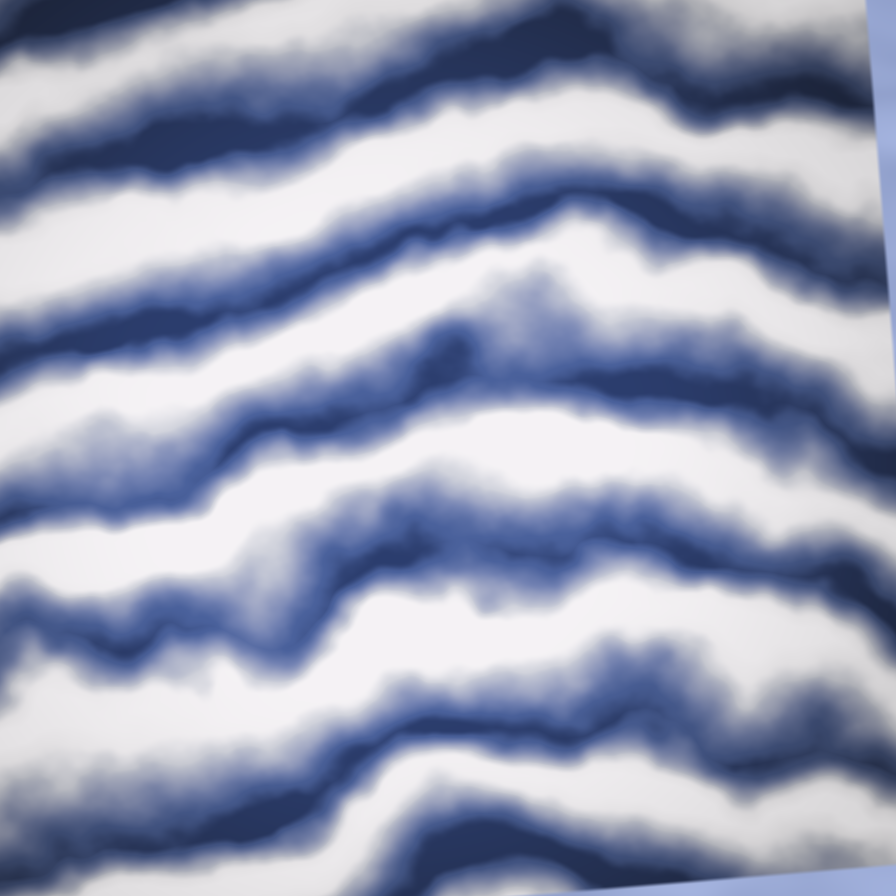
Write a Shadertoy shader that draws this texture.

```glsl
// Soft rows of white altocumulus cloud on a deep blue sky, seen as a slightly skewed sheet.
// An arched, noise-warped asymmetric wave gives the cloud cover: crisp tops, hazy bases.
// A tone ramp colours the cover, then a vignette and two pale margins finish it.

const float ROW_SPACING = 0.186;
const vec2 ARCH_CREST = vec2(0.65, 0.36); // x position, curvature

const vec3 DEEP_BLUE = vec3(0.17, 0.24, 0.43);
const vec3 SKY_BLUE  = vec3(0.29, 0.38, 0.61);
const vec3 HAZE_BLUE = vec3(0.45, 0.51, 0.70);
const vec3 PALE_HAZE = vec3(0.62, 0.65, 0.77);
const vec3 CLOUD_GREY = vec3(0.80, 0.81, 0.85);
const vec3 CLOUD_WHITE = vec3(0.96, 0.95, 0.96);
const vec3 MARGIN_BLUE = vec3(0.60, 0.66, 0.83);

float hash(vec2 cell) {
    vec3 p = fract(vec3(cell.xyx) * 0.1031);
    p += dot(p, p.yzx + 33.33);
    return fract((p.x + p.y) * p.z);
}

// Value noise with quintic smoothing, 0 to 1
float noise(vec2 p) {
    vec2 cell = floor(p);
    vec2 f = fract(p);
    vec2 w = f * f * f * (f * (f * 6.0 - 15.0) + 10.0);
    float low = mix(hash(cell), hash(cell + vec2(1, 0)), w.x);
    float high = mix(hash(cell + vec2(0, 1)), hash(cell + vec2(1, 1)), w.x);
    return mix(low, high, w.y);
}

// Layered noise centred on zero, about -0.5 to 0.5
float fbm(vec2 p, int octaves) {
    float sum = 0.0, weight = 0.5, total = 0.0;
    for (int i = 0; i < octaves; i++) {
        sum += weight * (noise(p) - 0.5);
        total += weight;
        weight *= 0.5;
        p = mat2(1.6, 1.2, -1.2, 1.6) * p + 7.3;
    }
    return sum / total;
}

// Slow rise through the hazy base, quick fall at the cloud top
float rowWave(float phase, float peak) {
    float t = fract(phase);
    return min(t / peak, (1.0 - t) / (1.0 - peak));
}

float cloudCover(vec2 uv) {
    float fromCrest = uv.x - ARCH_CREST.x;
    float arch = -ARCH_CREST.y * fromCrest * fromCrest;
    float phase = (uv.y - arch) / ROW_SPACING;
    phase += 0.75 * fbm(uv * vec2(3.5, 3.0) + 4.0, 2);
    phase += 0.38 * fbm(uv * vec2(10.0, 9.0) + 21.0, 3);
    float cover = rowWave(phase, 0.62);
    cover = mix(cover, smoothstep(0.0, 1.0, cover), 0.6);
    cover += 0.50 * fbm(uv * vec2(5.0, 7.0) + 40.0, 2);
    float wisps = fbm(uv * vec2(14.0, 18.0) + 63.0, 4);
    return clamp(cover + 0.22 * wisps, 0.0, 1.0);
}

vec3 toneRamp(float cover) {
    vec3 tone = mix(DEEP_BLUE, SKY_BLUE, smoothstep(0.0, 0.18, cover));
    tone = mix(tone, HAZE_BLUE, clamp((cover - 0.18) / 0.16, 0.0, 1.0));
    tone = mix(tone, PALE_HAZE, clamp((cover - 0.34) / 0.15, 0.0, 1.0));
    tone = mix(tone, CLOUD_GREY, clamp((cover - 0.49) / 0.18, 0.0, 1.0));
    return mix(tone, CLOUD_WHITE, smoothstep(0.62, 0.86, cover));
}

// Darkens the corners, the blue more than the white
vec3 vignette(vec3 color, vec2 uv, float cover) {
    float edge = smoothstep(0.25, 0.80, length(uv - vec2(0.43, 0.48)));
    float strength = mix(0.50, 0.14, cover);
    vec3 dimmed = color * (1.0 - strength * edge);
    float grey = dot(dimmed, vec3(0.3, 0.5, 0.2));
    return mix(dimmed, vec3(grey), 0.25 * edge);
}

// Coverage of the slanted margins at the right and lower right
float marginMask(vec2 uv, float softness) {
    float right = uv.x - (1.045 - 0.079 * uv.y);
    float bottom = 0.083 * (uv.x - 0.58) - uv.y;
    return smoothstep(-softness, softness, max(right, bottom));
}

void mainImage(out vec4 fragColor, in vec2 fragCoord) {
    vec2 uv = fragCoord / iResolution.xy;
    float cover = cloudCover(uv);
    vec3 color = vignette(toneRamp(cover), uv, cover);
    vec3 margin = MARGIN_BLUE + 0.12 * fbm(uv * vec2(8.0, 20.0), 2);
    color = mix(color, margin, marginMask(uv, 0.003));
    fragColor = vec4(color, 1.0);
}
```
